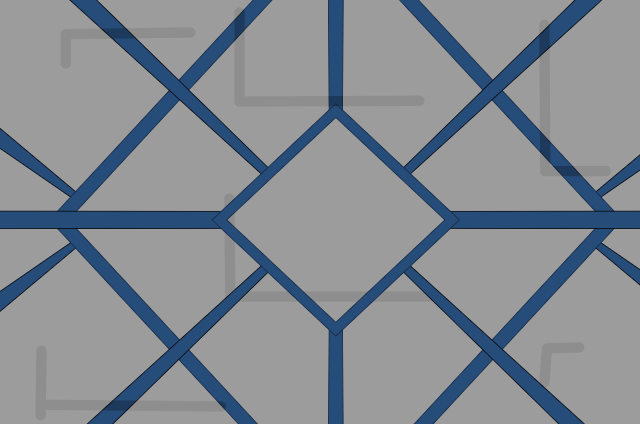
Write a WebGL 2 fragment shader that draws this pattern.

```glsl
#version 300 es
precision highp float;
// Blue lattice of two nested diamonds with tapered struts on grey, crossed by faint L-shaped smudges.

uniform vec2 u_resolution;
out vec4 outColor;

// All lengths are in canvas heights, measured from the lattice centre.
const vec2 CENTRE = vec2(0.0373, -0.0186);   // offset from the canvas middle

const vec3 GREY = vec3(0.612);
const vec3 BLUE = vec3(0.150, 0.300, 0.473);
const vec3 NAVY = vec3(0.085, 0.170, 0.280);
const vec3 BLACK = vec3(0.03, 0.05, 0.08);

const vec2 INNER_RADII = vec2(0.2745, 0.2578);
const vec2 OUTER_RADII = vec2(0.6530, 0.7050);
const float INNER_HALF = 0.0118;
const float OUTER_HALF = 0.0163;
const float OUTLINE_HALF = 0.0010;

const float SMUDGE_HALF = 0.0122;
const float SMUDGE_ON_GREY = 0.91;
const float SMUDGE_ON_BLUE = 0.76;
const int SMUDGES = 7;                       // the first lies beneath the lattice

// Corner of each smudge, and the offsets to the ends of its two arms.
const vec2 CORNER[SMUDGES] = vec2[](
    vec2(-0.249, -0.181), vec2(-0.637, 0.438), vec2(-0.227, 0.279),
    vec2(0.494, 0.115), vec2(-0.696, -0.436), vec2(0.498, -0.303),
    vec2(-0.696, -0.436));
const vec4 ARMS[SMUDGES] = vec4[](
    vec4(-0.002, 0.231, 0.469, 0.0), vec4(0.0, -0.069, 0.294, 0.004),
    vec4(0.0, 0.210, 0.424, 0.002), vec4(-0.002, 0.345, 0.143, 0.0),
    vec4(0.002, 0.127, 0.425, -0.004), vec4(-0.006, -0.080, 0.076, 0.002),
    vec4(0.0, -0.025, 0.0, 0.0));

float coverage(float d) {
    return clamp(0.5 - d * u_resolution.y, 0.0, 1.0);
}

// Distance to the segment from the origin to b.
float segment(vec2 p, vec2 b) {
    float t = clamp(dot(p, b) / max(dot(b, b), 1e-6), 0.0, 1.0);
    return length(p - b * t);
}

// Mitred diamond frame; q is folded into the first quadrant.
float diamondFrame(vec2 q, vec2 radii, float halfWidth) {
    vec2 n = 1.0 / radii;
    return abs(dot(q, n) - 1.0) / length(n) - halfWidth;
}

// Tapered bar with a flat start at a, running through b and beyond.
float strut(vec2 q, vec2 a, vec2 b, float halfA, float halfB) {
    float len = distance(a, b);
    vec2 dir = (b - a) / len;
    vec2 r = q - a;
    float along = dot(r, dir);
    float across = abs(r.x * dir.y - r.y * dir.x);
    return max(across - mix(halfA, halfB, along / len), -along);
}

// Paints an outlined bar; alpha records how much of the pixel is lattice.
void paintBar(inout vec4 layer, float d, vec3 outline) {
    layer = mix(layer, vec4(BLUE, 1.0), coverage(d));
    layer = mix(layer, vec4(outline, 1.0), coverage(abs(d) - OUTLINE_HALF));
}

float smudgeDistance(vec2 p, int i) {
    vec2 r = p - CORNER[i];
    return min(segment(r, ARMS[i].xy), segment(r, ARMS[i].zw)) - SMUDGE_HALF;
}

void paintSmudge(inout vec4 layer, float d) {
    float shade = mix(SMUDGE_ON_GREY, SMUDGE_ON_BLUE, layer.a);
    layer.rgb *= mix(1.0, shade, coverage(d));
}

void main() {
    vec2 p = (gl_FragCoord.xy - 0.5 * u_resolution) / u_resolution.y - CENTRE;
    vec2 q = abs(p);                         // four-way mirror symmetry
    vec4 layer = vec4(GREY, 0.0);

    paintSmudge(layer, smudgeDistance(p, 0));

    // Side struts, outer diamond, then the struts that cross it
    paintBar(layer, strut(q, vec2(0.610, 0.053), vec2(0.790, 0.190), 0.0080, 0.0186), BLACK);
    paintBar(layer, diamondFrame(q, OUTER_RADII, OUTER_HALF), NAVY);
    paintBar(layer, strut(q, vec2(0.1630, 0.1114), vec2(0.5951, 0.5186), 0.0108, 0.0216), BLACK);
    paintBar(layer, strut(q, vec2(0.2667, 0.0), vec2(0.790, 0.0), 0.0200, 0.0206), BLACK);
    paintBar(layer, strut(q, vec2(0.0, 0.2510), vec2(0.0, 0.5186), 0.0157, 0.0175), NAVY);

    // Inner diamond covers the inner ends of the struts
    paintBar(layer, diamondFrame(q, INNER_RADII, INNER_HALF), NAVY);

    // Remaining smudges merge into one even film on top
    float film = 1e3;
    for (int i = 1; i < SMUDGES; i++) film = min(film, smudgeDistance(p, i));
    paintSmudge(layer, film);

    outColor = vec4(layer.rgb, 1.0);
}
```
